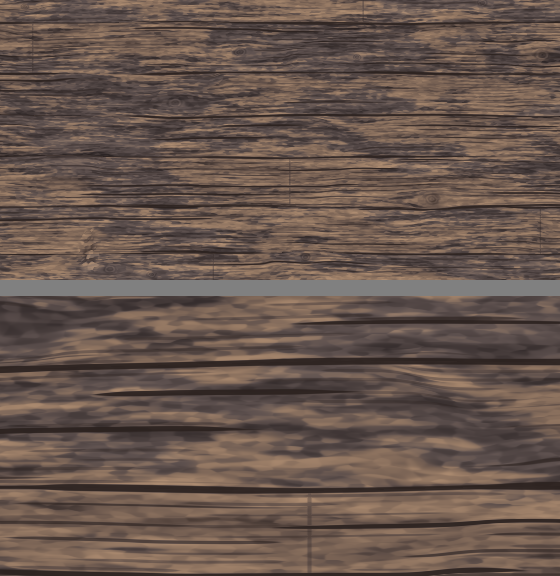
Top, the full canvas; bottom, a detail of the centre.
Give the GLSL for this texture, as a Shadertoy shader.

```glsl
#define PLANKS 6.2
#define KNOTS 10
#define CRACK_ROWS 24.0
#define CONTRAST 1.0
#define BRIGHTNESS 0.575
#define CRACK_COLOR vec3(0.15, 0.115, 0.105)
#define WOOD_COLOR vec3(0.375, 0.315, 0.295)
#define PALE_COLOR vec3(0.67, 0.55, 0.455)

float hash(vec2 p) {
    return fract(sin(dot(p, vec2(127.1, 311.7))) * 43758.5);
}

// Cellular noise: random cell values blended by distance
float cellNoise(vec2 p) {
    vec2 cell = floor(p);
    float total = 0.0, weights = 0.0;
    for (int j = -1; j <= 1; j++)
    for (int i = -1; i <= 1; i++) {
        vec2 id = cell + vec2(i, j);
        vec2 d = id + vec2(hash(id), hash(id + 41.3)) - p;
        float w = exp(-8.0 * dot(d, d));
        total += w * hash(id + 17.9);
        weights += w;
    }
    return total / weights;
}

// Tapering horizontal splits, one per row
float splits(vec2 p, float rows, float stretch, float width, float threshold) {
    float v = p.y * rows;
    float row = floor(v);
    float center = 0.5 + 0.5 * (hash(vec2(row, rows)) - 0.5);
    float along = cellNoise(vec2(p.x * stretch + row * 3.7, row * 9.7));
    float halfWidth = width * smoothstep(threshold, threshold + 0.3, along);
    float dist = abs(fract(v) - center) / rows;
    float soft = 0.7 / iResolution.y;
    float cover = 1.0 - smoothstep(halfWidth - soft, halfWidth + soft, dist);
    return cover * smoothstep(0.0, 0.0012, halfWidth);
}

// Pushes the grain apart around knots; returns bent point, mask and ring tone
vec4 bendAroundKnots(vec2 p, float aspect) {
    vec2 bent = p;
    float mask = 0.0, rings = 0.0;
    for (int i = 0; i < KNOTS; i++) {
        float k = float(i);
        vec2 center = vec2((k + hash(vec2(k, 3.1))) / float(KNOTS) * aspect,
                           hash(vec2(k, 8.6)));
        float size = mix(0.01, 0.02, hash(vec2(k, 5.4)));
        vec2 d = (p - center) / (size * vec2(1.4, 1.0));
        vec2 reach = d * vec2(0.6, 1.0);
        bent.y -= 0.65 * (p.y - center.y) * exp(-0.25 * dot(reach, reach));
        float r = length(d) + 0.25 * (cellNoise(d * 1.5 + k * 7.0) - 0.5);
        float inside = 1.0 - smoothstep(0.6, 1.2, r);
        mask = max(mask, inside);
        rings += inside * (0.4 + 0.11 * sin(r * 12.0) - 0.2 * exp(-10.0 * r * r));
    }
    return vec4(bent, mask, rings);
}

void mainImage(out vec4 fragColor, in vec2 fragCoord) {
    vec2 p = fragCoord / iResolution.y;
    float aspect = iResolution.x / iResolution.y;

    // Wavy grain
    vec4 knot = bendAroundKnots(p, aspect);
    vec2 q = knot.xy;
    q.y += 0.003 * sin(q.x * 4.1 + q.y * 9.0) + 0.0015 * sin(q.x * 11.3 - q.y * 23.0);

    // Planks and the gaps between them
    float v = (q.y + 0.012 * sin(q.y * 11.0)) * PLANKS + 0.35;
    float plank = floor(v);
    float seam = floor(v + 0.5);
    float gapNoise = cellNoise(vec2(q.x * 4.0, seam * 7.3));
    float gapWidth = mix(0.001, 0.0055, gapNoise * gapNoise);
    float gapDist = abs(v - seam) / PLANKS;
    float soft = 0.8 / iResolution.y;
    float gap = 1.0 - smoothstep(gapWidth - soft, gapWidth + soft, gapDist);
    gap *= smoothstep(0.0, 0.35, gapNoise);
    float shade = 0.07 * exp(-gapDist * 140.0);

    // Butt joints on some planks
    float jointX = aspect * hash(vec2(plank, 2.7));
    float joint = smoothstep(0.004, 0.001, abs(p.x - jointX)) * step(0.6, hash(vec2(plank, 6.2)));

    // Fibres at four scales
    vec2 g = q + vec2(plank * 5.3, 0.0);
    g.y += 0.016 * cellNoise(g * vec2(4.0, 8.0));
    float coarse = cellNoise(g * vec2(2.5, 38.0)) - 0.5;
    float medium = cellNoise(g * vec2(6.0, 85.0)) - 0.5;
    float fine = cellNoise(g * vec2(16.0, 140.0)) - 0.5;
    float grit = cellNoise(g * vec2(55.0, 190.0)) - 0.5;

    // Weathered patches with fibrous edges
    float stain = 0.55 * cellNoise(g * vec2(2.5, 8.0)) + 0.45 * cellNoise(g * vec2(9.0, 30.0));
    float bare = smoothstep(0.3, 0.7, stain + 0.25 * medium + 0.3 * fine + 0.2 * grit);

    float tone = 0.25 * (bare - 0.5) + 0.2 * coarse + 0.25 * medium + 0.3 * fine + 0.22 * grit;
    tone += 0.12 * (hash(vec2(plank, 4.4)) - 0.5);
    tone = BRIGHTNESS + CONTRAST * tone - shade;
    tone = mix(tone, knot.w + 0.25 * fine + 0.15 * grit, 0.7 * knot.z);

    // Splintered scar
    vec2 s = (p - vec2(0.32, 0.1)) / vec2(0.04, 0.085);
    float chips = cellNoise(vec2(p.x * 60.0 + p.y * 20.0, p.y * 85.0 - p.x * 30.0));
    float scar = smoothstep(0.3, 0.7, exp(-dot(s, s)) * (0.5 + chips));
    tone = mix(tone, 1.3 * chips - 0.2, 0.7 * scar);

    // Drying cracks: long, short and hairline
    float crack = splits(g, CRACK_ROWS, 2.2, 0.0032, 0.6);
    crack = max(crack, 0.7 * splits(g + 0.37, CRACK_ROWS * 1.9, 3.5, 0.002, 0.58));
    crack = max(crack, 0.38 * splits(g + 0.71, CRACK_ROWS * 3.6, 5.0, 0.0018, 0.45));
    crack = max(crack, max(gap, 0.35 * joint));
    tone = clamp(tone * (1.0 - 0.92 * crack), 0.0, 1.0);

    // Dark cracks to worn wood to pale fibres
    vec3 color = mix(CRACK_COLOR, WOOD_COLOR, clamp((tone + 0.04) / 0.49, 0.0, 1.0));
    color = mix(color, PALE_COLOR, clamp((tone - 0.45) / 0.55, 0.0, 1.0));
    color += (bare - 0.5) * vec3(0.02, 0.0, -0.025) * (1.0 - crack);
    fragColor = vec4(color, 1.0);
}
```
